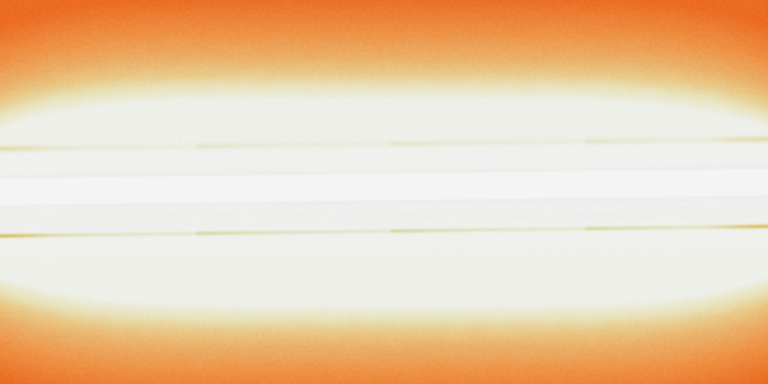
Reproduce this background procedurally as a Shadertoy shader.

```glsl
// Glowing white horizontal band with faint seams, fading to orange above and below.

const float TOP_EDGE = 0.750;      // height where the upper glow begins
const float BOTTOM_EDGE = 0.195;   // height where the lower glow begins
const float CORNER_DROP = 0.075;   // extra glow depth at the sides
const float CORNER_POWER = 5.0;
const float TILT = 0.025;          // rise of the band across the canvas
const float BAND_CENTER = 0.513;
const float BAND_HALF = 0.034;
const float UPPER_SEAM = 0.625;
const float LOWER_SEAM = 0.398;
const float SEGMENTS = 3.95;       // repeats of the seam strokes
const float GRAIN = 0.022;

const vec3 BAND_WHITE = vec3(0.957, 0.957, 0.960);
const vec3 INNER_WHITE = vec3(0.940, 0.944, 0.930);
const vec3 EDGE_GREY = vec3(0.918, 0.922, 0.922);
const vec3 SEAM_OLIVE = vec3(0.80, 0.79, 0.50);
const vec3 SEAM_GOLD = vec3(0.84, 0.73, 0.32);

// Glow colours from the pale middle outwards, and their depths
const vec3 GLOW[6] = vec3[6](
    vec3(0.930, 0.940, 0.912), vec3(0.91, 0.88, 0.72), vec3(0.91, 0.80, 0.55),
    vec3(0.92, 0.69, 0.41), vec3(0.93, 0.57, 0.27), vec3(0.92, 0.42, 0.13));
const float DEPTH[6] = float[6](-0.012, 0.028, 0.055, 0.098, 0.165, 0.260);

vec2 hashGradient(vec2 cell) {
    vec3 h = fract(cell.xyx * vec3(0.1031, 0.1030, 0.0973));
    h += dot(h, h.yzx + 33.33);
    float angle = 6.2832 * fract((h.x + h.y) * h.z);
    return vec2(cos(angle), sin(angle));
}

float gradientNoise(vec2 p) {
    vec2 i = floor(p), f = p - i;
    vec2 w = f * f * f * (f * (f * 6.0 - 15.0) + 10.0);
    float a = dot(hashGradient(i), f);
    float b = dot(hashGradient(i + vec2(1, 0)), f - vec2(1, 0));
    float c = dot(hashGradient(i + vec2(0, 1)), f - vec2(0, 1));
    float d = dot(hashGradient(i + vec2(1, 1)), f - vec2(1, 1));
    return mix(mix(a, b, w.x), mix(c, d, w.x), w.y);
}

vec3 glowRamp(float depth) {
    vec3 color = GLOW[0];
    for (int i = 1; i < 6; i++) {
        float t = clamp((depth - DEPTH[i - 1]) / (DEPTH[i] - DEPTH[i - 1]), 0.0, 1.0);
        color = mix(color, GLOW[i], t);
    }
    return color;
}

float bell(float x, float width) {
    return exp(-x * x / (width * width));
}

void mainImage(out vec4 fragColor, in vec2 fragCoord) {
    vec2 uv = fragCoord / iResolution.xy;
    vec2 p = fragCoord / iResolution.y;
    float pixel = 1.0 / iResolution.y;
    float side = abs(2.0 * uv.x - 1.0);
    float level = uv.y - TILT * (uv.x - 0.5);

    // Orange glow, deeper towards the corners
    float fine = gradientNoise(p * 110.0);
    float broad = gradientNoise(p * vec2(18.0, 34.0));
    float depth = max(uv.y - TOP_EDGE, BOTTOM_EDGE - uv.y);
    depth += CORNER_DROP * pow(side, CORNER_POWER) + 0.006 * broad;
    vec3 color = glowRamp(depth);

    // Paler zone between the seams, with a soft grey shade below the band
    float inner = smoothstep(LOWER_SEAM - 0.10, LOWER_SEAM, level)
                * (1.0 - smoothstep(UPPER_SEAM - 0.02, UPPER_SEAM + 0.02, level));
    color = mix(color, INNER_WHITE, inner * (1.0 - smoothstep(-0.03, 0.02, depth)));
    color = mix(color, EDGE_GREY, bell(level - 0.435, 0.025) * (0.35 + 0.6 * broad));

    // Bright band and its grey rims
    float bandDist = abs(level - BAND_CENTER) - BAND_HALF;
    color = mix(color, EDGE_GREY, 0.6 * bell(bandDist - 0.004, 0.007));
    float soft = max(0.004, pixel);
    color = mix(color, BAND_WHITE, 1.0 - smoothstep(-soft, soft, bandDist));

    // Seams: strokes that start strong, then fade, and turn gold at the sides
    float along = fract(uv.x * SEGMENTS);
    float gold = smoothstep(0.72, 1.0, side);
    float stroke = 0.22 + 0.45 * exp(-2.5 * along) * smoothstep(0.0, 0.02, along);
    stroke = max(stroke, 0.85 * gold);
    vec3 seamColor = mix(SEAM_OLIVE, SEAM_GOLD, gold);
    float lowerSeam = bell(level - LOWER_SEAM, max(0.0055, pixel));
    float upperSeam = bell(level - UPPER_SEAM, max(0.008, pixel));
    color = mix(color, seamColor, stroke * max(lowerSeam, 0.45 * upperSeam));

    // Paper grain, stronger in the orange
    float grainAmount = GRAIN * mix(0.4, 1.0, smoothstep(0.0, 0.1, depth));
    color += grainAmount * fine * smoothstep(-0.01, 0.02, bandDist);

    fragColor = vec4(clamp(color, 0.0, 1.0), 1.0);
}
```
